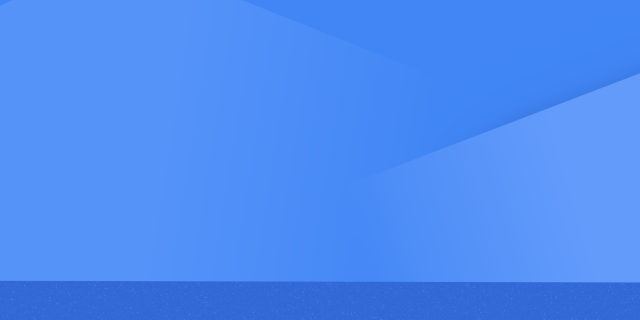
This background is drawn by a Shadertoy shader. Its source:

```glsl
// Overlapping translucent blue sheets above a darker speckled strip.
// Each sheet is a half-plane with a slanted fade; one casts a soft shadow.
// Lengths are in canvas heights, with the origin at the lower left.

float hash(vec2 p) {
    return fract(sin(dot(p, vec2(127.1, 311.7))) * 43758.5453);
}

// Smooth coverage of the region where the signed distance is negative.
float cover(float d) {
    float aa = 0.75 / iResolution.y;
    return 1.0 - smoothstep(-aa, aa, d);
}

// Signed distance to a line through a point; positive above the line.
float above(vec2 p, vec2 onLine, float slope) {
    return (p.y - onLine.y - slope * (p.x - onLine.x)) / sqrt(1.0 + slope * slope);
}

// Sparse round flecks, one possible fleck per jittered cell.
float flecks(vec2 p, float cells, float density) {
    vec2 id = floor(p * cells);
    vec2 center = 0.3 + 0.4 * vec2(hash(id + 3.1), hash(id + 7.7));
    float d = length(fract(p * cells) - center);
    float blur = max(0.15, cells / iResolution.y * 0.5);
    float present = step(1.0 - density, hash(id));
    return present * hash(id + 19.3) * (1.0 - smoothstep(0.3 - blur, 0.3 + blur, d));
}

void mainImage(out vec4 fragColor, in vec2 fragCoord) {
    vec2 p = fragCoord / iResolution.y;
    vec3 color = vec3(0.257, 0.525, 0.961);

    // Left sheet, fading toward the right along slightly tilted bands
    float leftEdge = above(p, vec2(0.755, 1.0), -0.396);
    float cornerCut = above(p, vec2(0.0, 0.982), 0.46);
    float leftFade = 1.0 - clamp((p.x - 0.16 * p.y - 0.42) / 0.85, 0.0, 1.0);
    float leftSheet = cover(leftEdge) * cover(cornerCut);
    color = mix(color, vec3(0.333, 0.576, 0.976), leftSheet * leftFade);

    // Shadow cast upward by the right sheet, stronger toward the right
    float rightEdge = above(p, vec2(2.0, 0.771), 0.382);
    float shadow = exp(-max(rightEdge, 0.0) / 0.035) * smoothstep(1.3, 1.65, p.x);
    color = mix(color, vec3(0.225, 0.470, 0.885), 0.75 * shadow);

    // Right sheet, brightening toward the right
    float rightFade = clamp((p.x + 0.3 * p.y - 1.16) / 0.76, 0.0, 1.0);
    vec3 rightColor = mix(vec3(0.275, 0.537, 0.961), vec3(0.388, 0.608, 0.984), rightFade);
    float rightSheet = cover(rightEdge) * smoothstep(1.08, 1.38, p.x + 0.3 * p.y);
    color = mix(color, rightColor, rightSheet);

    // Bottom strip with fine grain and pale flecks
    vec3 strip = vec3(0.200, 0.408, 0.843);
    strip += 0.018 * (hash(floor(p * 256.0)) - 0.5);
    float dust = flecks(p, 190.0, 0.06) + 0.7 * flecks(p + 5.3, 120.0, 0.02);
    strip = mix(strip, vec3(0.42, 0.62, 0.97), 0.5 * min(dust, 1.0));
    float stripTop = above(p, vec2(0.0, 0.1225), -0.0026);
    color = mix(color, strip, cover(stripTop));

    fragColor = vec4(color, 1.0);
}
```
